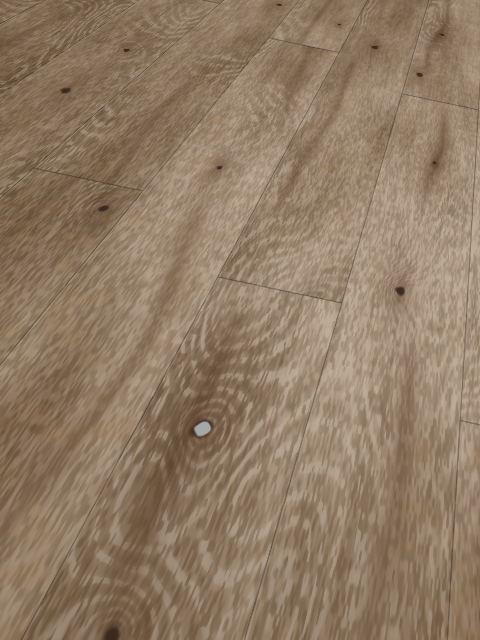
Give the GLSL for this texture, as a Shadertoy shader.

```glsl
const vec3 DARK_OAK = vec3(0.42, 0.33, 0.235);
const vec3 PALE_OAK = vec3(0.70, 0.62, 0.54);
const vec3 LIME = vec3(0.74, 0.68, 0.61);
const vec3 OCHRE = vec3(0.60, 0.47, 0.33);
const vec3 STAIN = vec3(0.35, 0.245, 0.16);
const vec3 KNOT = vec3(0.17, 0.12, 0.09);
const vec3 FILLER = vec3(0.65, 0.66, 0.66);
const vec2 VANISHING = vec2(1.04, 1.84);
const float TILT = 0.21;
const float BOARD_LENGTH = 8.0;

float hash(vec2 p) {
    return fract(sin(dot(p, vec2(127.1, 311.7))) * 43758.5453);
}

float noise(vec2 p) {
    vec2 i = floor(p), f = fract(p);
    f = f * f * (3.0 - 2.0 * f);
    return mix(mix(hash(i), hash(i + vec2(1, 0)), f.x),
               mix(hash(i + vec2(0, 1)), hash(i + vec2(1, 1)), f.x), f.y);
}

float fbm(vec2 p) {
    float sum = 0.0, amp = 0.53;
    for (int i = 0; i < 4; i++) {
        sum += amp * noise(p);
        p = p * 2.03 + 17.3;
        amp *= 0.5;
    }
    return sum;
}

// Crisp short dashes around zero, faded once finer than a pixel
float dashes(vec2 p, vec2 freq, float px) {
    float crisp = smoothstep(0.22, 0.78, noise(p * freq)) - 0.5;
    return crisp * (1.0 - smoothstep(0.6, 1.7, freq.x * px));
}

// Floor plane: x counts planks, y runs along them, z is depth scale
vec3 floorPlane(vec2 q) {
    float h = VANISHING.y - q.y + TILT * (VANISHING.x - q.x);
    return vec3(((q.x - VANISHING.x) / h + 0.058) / 0.214, 7.0 / h, h);
}

// Ring swelling, brown halo and dark core of a knot
vec3 knot(vec2 d, float size) {
    float r = length(d * vec2(1.0, 0.85));
    float wobble = 0.65 + 0.7 * noise(d * 18.0 + size * 900.0);
    float swell = exp(-r / (size * 3.6));
    float halo = exp(-length(d * vec2(1.0, 0.4)) * wobble / (size * 2.1));
    float core = 1.0 - smoothstep(0.35, 0.95, r * wobble / size);
    return vec3(swell, halo, core);
}

// Knots scattered along one board
vec3 scatterKnots(vec2 p, vec2 seed) {
    vec3 sum = vec3(0.0);
    float cell = floor(p.y / 1.7);
    for (float j = -1.0; j <= 1.0; j++) {
        vec2 key = seed + vec2(0.0, cell + j);
        vec2 center = vec2(0.15 + 0.7 * hash(key + 3.7), (cell + j + hash(key + 8.1)) * 1.7);
        float size = mix(0.025, 0.075, hash(key + 5.3));
        sum += knot(p - center, size) * step(0.35, hash(key));
    }
    return min(sum, 1.0);
}

// Long brown streak wandering along a board
float vein(vec2 p, vec2 seed) {
    float path = 0.2 + 0.6 * hash(seed + 2.9) + 0.3 * (noise(vec2(p.y * 0.7, seed.x)) - 0.5);
    float d = (p.x - path) / (0.03 + 0.07 * noise(seed + p.y * 1.3));
    return exp(-d * d) * smoothstep(0.35, 0.7, noise(vec2(p.y * 0.6, seed.y + 4.0)));
}

// Soft window light, strongest right of the middle
float daylight(vec2 q) {
    vec2 d = (q - vec2(0.78, 0.72)) * vec2(1.5, 1.45);
    return 0.74 * exp(-dot(d, d)) - 0.42;
}

float joint(float dist, float px, float width) {
    return 1.0 - smoothstep(width, width + px, dist);
}

void mainImage(out vec4 fragColor, in vec2 fragCoord) {
    vec2 q = fragCoord / iResolution.x;
    vec3 plane = floorPlane(q);
    float px = 1.0 / (iResolution.x * plane.z * 0.214);
    float pxAlong = 7.0 / (plane.z * plane.z * iResolution.x);

    // Staggered boards
    float row = floor(plane.x);
    float along = plane.y - 5.8 - 3.6 * (row + 2.0);
    float board = floor(along / BOARD_LENGTH);
    vec2 p = vec2(fract(plane.x), mod(along, BOARD_LENGTH));
    vec2 seed = vec2(row * 7.3 + 41.0, board * 13.7 + 29.0);
    float inFeature = 1.0 - step(0.5, abs(row + 2.0));
    vec2 toFeature = plane.xy - vec2(-1.617, 4.575);
    vec3 feature = knot(toFeature, 0.075) * inFeature;
    vec3 knots = max(scatterKnots(p, seed), feature);

    // Smooth growth rings bend around the knots, with slightly ragged edges
    float rings = 0.75 * noise(p * vec2(1.7, 0.7) + seed) + 0.22 * noise(p * vec2(3.4, 1.5) + seed);
    rings += 0.25 * p.x + 0.6 * knots.x;
    float ragged = 0.014 * noise(p * vec2(13.0, 8.0)) + 0.008 * noise(p * vec2(40.0, 14.0));
    float band = 0.5 + 0.5 * sin((rings + ragged) * 80.0);
    float figure = smoothstep(0.5, 0.75, noise(p * vec2(1.8, 0.5) + seed + 6.0));
    figure = max(figure * 0.6, inFeature * exp(-0.3 * dot(toFeature, toFeature)));

    // Fibres and limed pores
    vec2 fibre = vec2(plane.x + 0.09 * rings, plane.y);
    float fine = dashes(fibre, vec2(84.0, 19.0), px);
    float coarse = dashes(fibre + 9.0, vec2(46.0, 8.0), px);
    float streak = noise(fibre * vec2(17.0, 1.2)) - 0.5;
    float blotch = fbm(p * vec2(2.6, 0.8) + seed + 11.0) - 0.5;
    float ray = smoothstep(0.6, 0.8, noise(p * vec2(7.0, 13.0) + seed)) * (1.0 - figure);

    float tone = 0.60 + daylight(q) + 0.2 * (hash(seed) - 0.5);
    tone += 0.30 * fine + 0.15 * coarse + 0.16 * streak + 0.8 * blotch;
    tone -= 0.20 * figure * (1.0 - band);
    vec3 color = mix(DARK_OAK, PALE_OAK, clamp(tone, -0.3, 1.15));
    color = mix(color, OCHRE, 0.22 * ray);
    float lime = smoothstep(0.55, 0.9, band) * figure * smoothstep(-0.4, 0.15, fine + 0.6 * coarse);
    color = mix(color, LIME * (0.95 + 0.25 * daylight(q)), 0.7 * lime);

    // Stains, knots and the filled feature knot
    float brown = 0.62 * knots.y + 0.42 * vein(p, seed) * (0.85 + 0.5 * coarse);
    color = mix(color, STAIN, min(brown, 0.8));
    color = mix(color, KNOT, 0.8 * knots.z);
    float fill = length(toFeature + 0.025 * (noise(toFeature * 18.0) - 0.5));
    color = mix(color, FILLER, inFeature * (1.0 - smoothstep(0.036, 0.052, fill)));

    // Hairline joints, pale in places
    float side = min(p.x, 1.0 - p.x);
    float end = min(p.y, BOARD_LENGTH - p.y);
    float worn = smoothstep(0.4, 0.7, noise(vec2(plane.y * 0.9, row)));
    color = mix(color, LIME, 0.3 * worn * joint(abs(p.x - 0.009), px, 0.002));
    color *= 1.0 - 0.25 * max(joint(side, px, 0.001), joint(end, pxAlong, 0.002));
    fragColor = vec4(color, 1.0);
}
```
